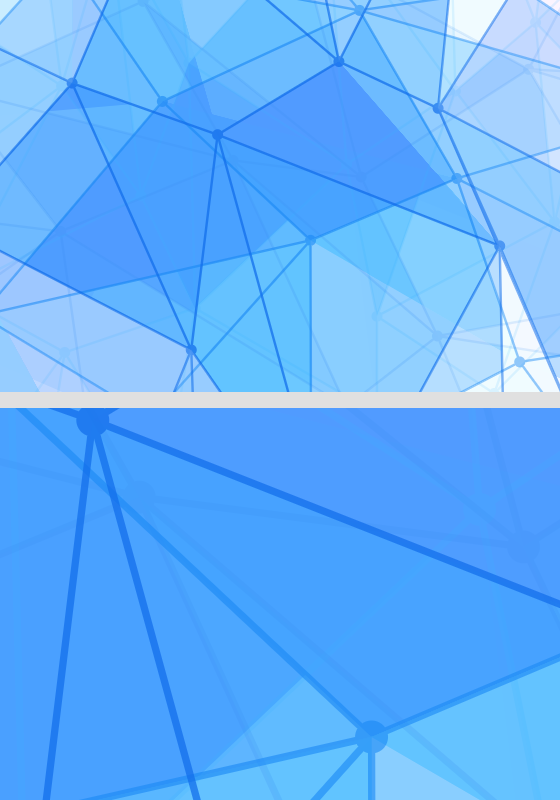
Top: the whole. Bottom: its middle third, enlarged.
A WebGL 1 fragment shader for this background:

```glsl
precision highp float;
// Translucent blue network: several jittered, rotated triangle meshes overlap.
// Facets blend into a tone that brightens away from a focus; each mesh then
// draws its edges and nodes, from faint at the back to dark at the front.

uniform vec2 u_resolution;

// Lengths are in canvas heights.
const vec2  FOCUS = vec2(0.60, 0.57);
const vec2  FOCUS_STRETCH = vec2(0.80, 1.0);
const float JITTER = 0.8;         // node scatter, as a share of a cell
const float TONE_NOISE = 0.36;    // random lightness per facet
const float HUE_NOISE = 0.11;     // random cyan-violet shift per facet
const float EDGE_KEEP = 0.75;     // share of diagonal edges drawn
const float LINE_RADIUS = 0.0031;
const float NODE_RADIUS = 0.0140;
const float OUTER_FADE = 0.72;    // line strength left in the bright areas

const vec3 DEEP  = vec3(0.30, 0.62, 1.00);
const vec3 SKY   = vec3(0.42, 0.74, 1.00);
const vec3 PALE  = vec3(0.59, 0.80, 1.00);
const vec3 ICE   = vec3(0.73, 0.87, 1.00);
const vec3 WHITE = vec3(0.95, 0.98, 1.00);

const vec3 FRONT_LINE = vec3(0.07, 0.43, 0.92);
const vec3 MID_LINE   = vec3(0.11, 0.54, 0.96);
const vec3 HAZE_LINE  = vec3(0.22, 0.55, 0.95);
const vec3 CYAN_LINE  = vec3(0.22, 0.70, 1.00);

struct Mesh { float frequency; float angle; float seed; };

float hash(vec2 p, float seed) {
  return fract(sin(dot(p, vec2(127.1, 311.7)) + seed * 74.7) * 43758.5453);
}

mat2 rotation(float angle) {
  float c = cos(angle), s = sin(angle);
  return mat2(c, s, -s, c);
}

// Node of a cell, kept inside that cell.
vec2 node(vec2 cell, float seed) {
  vec2 scatter = vec2(hash(cell, seed), hash(cell, seed + 3.3)) - 0.5;
  return cell + 0.5 + JITTER * scatter;
}

float segmentDistance(vec2 p, vec2 a, vec2 b) {
  vec2 e = b - a;
  return length(p - a - e * clamp(dot(p - a, e) / dot(e, e), 0.0, 1.0));
}

// Signed distance to a line, positive on its left.
float leftOf(vec2 p, vec2 a, vec2 b) {
  vec2 e = normalize(b - a);
  return e.x * (p.y - a.y) - e.y * (p.x - a.x);
}

// Tone, hue shift and 1, all weighted by the triangle's coverage.
vec3 facet(vec2 q, vec2 a, vec2 b, vec2 c, vec2 id, Mesh m, float pixel) {
  float inside = min(leftOf(q, a, b), min(leftOf(q, b, c), leftOf(q, c, a)));
  float cover = clamp(0.5 + inside / (pixel * m.frequency), 0.0, 1.0);
  vec2 centre = (a + b + c) / 3.0 * rotation(m.angle) / m.frequency;
  float tone = length((centre - FOCUS) * FOCUS_STRETCH)
             + TONE_NOISE * (hash(id, m.seed + 5.1) - 0.5);
  float hue = HUE_NOISE * (hash(id, m.seed + 8.7) - 0.5);
  return vec3(tone, hue, 1.0) * cover;
}

float stroke(float dist, float radius, float pixel) {
  return clamp(0.5 + (radius - dist) / pixel, 0.0, 1.0);
}

// Returns facet tone, facet hue shift and line mask.
vec3 drawMesh(vec2 p, Mesh m, float pixel) {
  vec2 q = rotation(m.angle) * p * m.frequency;
  vec3 fill = vec3(0.0);
  float edge = 10.0, dotDistance = 10.0;
  for (int j = -1; j <= 0; j++) {
    for (int i = -1; i <= 0; i++) {
      vec2 id = floor(q) + vec2(float(i), float(j));
      vec2 a = node(id, m.seed);
      vec2 b = node(id + vec2(1.0, 0.0), m.seed);
      vec2 c = node(id + vec2(0.0, 1.0), m.seed);
      vec2 d = node(id + 1.0, m.seed);
      fill += facet(q, a, b, c, id, m, pixel);
      fill += facet(q, b, d, c, id + 0.37, m, pixel);
      edge = min(edge, segmentDistance(q, a, b));
      edge = min(edge, segmentDistance(q, a, c));
      if (hash(id, m.seed + 6.2) < EDGE_KEEP)
        edge = min(edge, segmentDistance(q, b, c));
      dotDistance = min(dotDistance, length(q - a));
    }
  }
  float lines = max(stroke(edge / m.frequency, LINE_RADIUS, pixel),
                    stroke(dotDistance / m.frequency, NODE_RADIUS, pixel));
  return vec3(fill.xy / max(fill.z, 0.001), lines);
}

vec3 toneColour(float tone) {
  vec3 colour = mix(DEEP, SKY, smoothstep(0.28, 0.37, tone));
  colour = mix(colour, PALE, smoothstep(0.44, 0.51, tone));
  colour = mix(colour, ICE, smoothstep(0.71, 0.77, tone));
  return mix(colour, WHITE, smoothstep(0.80, 0.85, tone));
}

void main() {
  float pixel = 1.0 / u_resolution.y;
  vec2 p = gl_FragCoord.xy * pixel;

  vec3 front = drawMesh(p, Mesh(1.9, 0.52, 1.0), pixel);
  vec3 mid   = drawMesh(p, Mesh(2.0, -0.52, 2.0), pixel);
  vec3 haze  = drawMesh(p, Mesh(2.1, -0.35, 3.0), pixel);
  vec3 cyan  = drawMesh(p, Mesh(2.6, 0.80, 4.0), pixel);

  // Overlapping translucent facets.
  vec2 fill = 0.50 * front.xy + 0.30 * mid.xy + 0.12 * haze.xy + 0.08 * cyan.xy;
  vec3 colour = toneColour(fill.x) + vec3(-0.8, 0.6, 0.0) * fill.y;

  // Networks from back to front.
  float strength = mix(1.0, OUTER_FADE, smoothstep(0.40, 0.75, fill.x));
  colour = mix(colour, CYAN_LINE, 0.18 * strength * cyan.z);
  colour = mix(colour, HAZE_LINE, 0.20 * strength * haze.z);
  colour = mix(colour, MID_LINE, 0.64 * strength * mid.z);
  colour = mix(colour, FRONT_LINE, 0.74 * strength * front.z);
  gl_FragColor = vec4(clamp(colour, 0.0, 1.0), 1.0);
}
```
